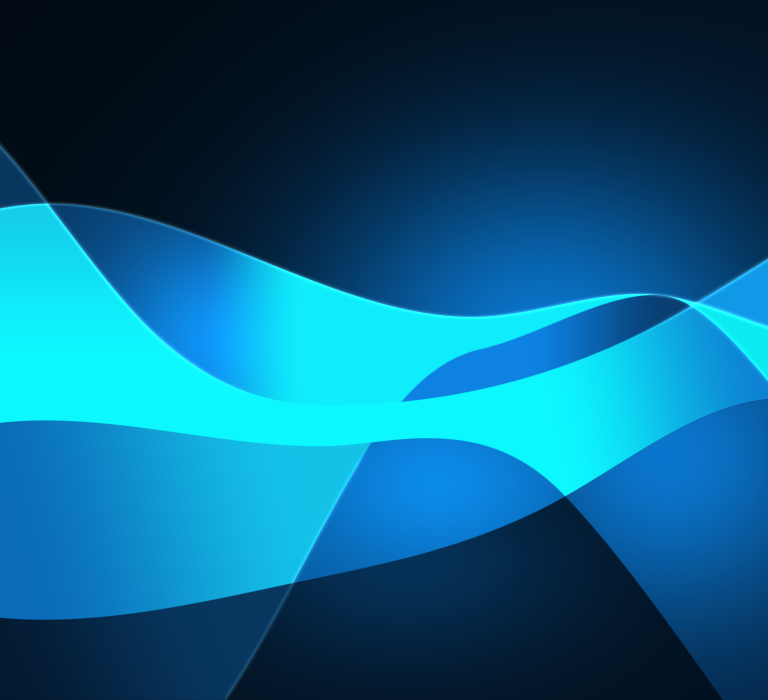
Write a Shadertoy shader that draws this background.

```glsl
// Cubic through two knots, each holding (x, height, slope)
float arc(float x, vec3 a, vec3 b) {
    float w = b.x - a.x;
    float t = clamp((x - a.x) / w, 0.0, 1.0);
    float s = 1.0 - t;
    return mix(a.y, b.y, t * t * (3.0 - 2.0 * t)) + w * t * s * (s * a.z - t * b.z);
}

float curve(float x, vec3 a, vec3 b, vec3 c, vec3 d, vec3 e) {
    if (x < b.x) return arc(x, a, b);
    if (x < c.x) return arc(x, b, c);
    if (x < d.x) return arc(x, c, d);
    return arc(x, d, e);
}

// Signed distance to a curve in canvas heights
float edgeDistance(float d) {
    return d / (max(fwidth(d), 1e-5) * iResolution.y);
}

float above(float d) {
    return smoothstep(-0.75, 0.75, d * iResolution.y);
}

float glow(vec2 p, vec2 centre, vec2 radius) {
    vec2 q = (p - centre) / radius;
    return exp(-dot(q, q));
}

float rim(float d) {
    return exp(-pow(d / 0.0022, 2.0));
}

void mainImage(out vec4 fragColor, in vec2 fragCoord) {
    vec2 p = fragCoord / iResolution.xy;
    vec3 navy = vec3(0.008, 0.065, 0.125);
    vec3 slate = vec3(0.03, 0.21, 0.37);
    vec3 blue = vec3(0.04, 0.49, 0.85);
    vec3 cyan = vec3(0.05, 0.97, 1.0);

    // Boundary curves of the ribbons
    float crest = edgeDistance(p.y - curve(p.x, vec3(0.0, 0.702, 0.2), vec3(0.065, 0.709, 0.0),
        vec3(0.615, 0.547, 0.0), vec3(0.835, 0.58, 0.0), vec3(1.0, 0.533, -0.35)));
    float belly = edgeDistance(p.y - curve(p.x, vec3(0.0, 0.396, 0.12), vec3(0.417, 0.3625, 0.0),
        vec3(0.555, 0.374, 0.0), vec3(0.736, 0.291, -1.15), vec3(1.0, -0.09, -1.5)));
    float keel = edgeDistance(p.y - curve(p.x, vec3(0.0, 0.1175, -0.1), vec3(0.39, 0.169, 0.23),
        vec3(0.736, 0.291, 0.62), vec3(0.868, 0.378, 0.61), vec3(1.0, 0.43, 0.1)));
    float sweep = edgeDistance(p.y - curve(p.x, vec3(0.0, 0.792, -1.2), vec3(0.195, 0.53, -1.08),
        vec3(0.43, 0.421, 0.0), vec3(0.905, 0.566, 0.65), vec3(1.0, 0.63, 0.68)));
    float fold = edgeDistance(p.y - curve(p.x, vec3(0.293, 0.0, 1.6), vec3(0.482, 0.365, 1.75),
        vec3(0.625, 0.501, 0.25), vec3(0.85, 0.579, 0.05), vec3(1.0, 0.4556, -1.3)));

    float overCrest = above(crest);
    float overBelly = above(belly);
    float overKeel = above(keel);
    float overSweep = above(sweep);
    float overFold = above(fold);

    // Sky with its glow, and the translucent tips of the sweep
    vec3 sky = mix(navy * (1.0 - 0.4 * p.y * (1.0 - p.x)), blue,
        0.92 * glow(p, vec2(0.71, 0.51), vec2(0.31, 0.27)));
    vec3 tip = mix(slate, vec3(0.06, 0.6, 0.9), smoothstep(0.3, 0.95, p.x));
    vec3 upper = mix(tip, sky, overSweep);

    // Upper ribbon: shaded fold on the left, leaf on the right
    vec3 hollow = mix(vec3(0.03, 0.22, 0.4), vec3(0.06, 0.6, 1.0),
        glow(p, vec2(0.31, 0.51), vec2(0.18, 0.17)));
    vec3 veil = mix(hollow, cyan * vec3(1.2, 0.96, 0.99), smoothstep(0.26, 0.4, p.x));
    vec3 leaf = mix(vec3(0.05, 0.51, 0.89), vec3(0.03, 0.24, 0.44), smoothstep(0.68, 0.88, p.x));
    veil = mix(leaf, veil, overFold);

    // Bright body, bluer toward the right below the fold
    vec3 body = mix(cyan, vec3(0.08, 0.8, 0.92), smoothstep(0.48, 0.72, p.y));
    vec3 fading = mix(body, vec3(0.05, 0.5, 0.82), smoothstep(0.7, 1.02, p.x + 0.2 * (p.y - 0.45)));
    body = mix(fading, mix(body, cyan * 0.95, smoothstep(0.7, 0.9, p.x)), overFold);
    vec3 wave = mix(mix(body, veil, overSweep), upper, overCrest);

    // Lower panels
    vec3 teal = mix(vec3(0.04, 0.42, 0.72), vec3(0.08, 0.76, 0.91),
        smoothstep(0.0, 0.42, p.x + 0.25 * (p.y - 0.25)));
    vec3 deep = mix(vec3(0.03, 0.36, 0.63), vec3(0.045, 0.54, 0.91),
        glow(p, vec2(0.57, 0.31), vec2(0.17, 0.13)));
    vec3 panel = mix(deep, teal, overFold);
    vec3 tail = mix(vec3(0.015, 0.13, 0.25), vec3(0.04, 0.46, 0.8),
        glow(p, vec2(0.87, 0.35), vec2(0.24, 0.25)));

    // Dark floor
    vec3 floorLeft = mix(navy * 1.5, slate, smoothstep(0.0, 0.33, p.x + 0.4 * p.y));
    vec3 floorRight = mix(navy, vec3(0.02, 0.19, 0.34), glow(p, vec2(0.53, 0.2), vec2(0.25, 0.16)));
    vec3 ground = mix(floorRight, floorLeft, overFold);

    vec3 lower = mix(mix(ground, panel, overKeel), tail, overBelly * (1.0 - overKeel));
    vec3 col = mix(lower, wave, overBelly * overKeel);

    // Fine light along the edges
    float shine = rim(crest) + rim(sweep) * (1.0 - smoothstep(0.22, 0.36, p.x))
        + rim(sweep) * smoothstep(0.8, 0.92, p.x)
        + 0.6 * rim(fold) * (1.0 - smoothstep(0.33, 0.365, p.y)) * step(0.293, p.x)
        + 0.5 * rim(fold) * smoothstep(0.84, 0.92, p.x);
    col += vec3(0.12, 0.2, 0.2) * shine;

    fragColor = vec4(clamp(col, 0.0, 1.0), 1.0);
}
```
